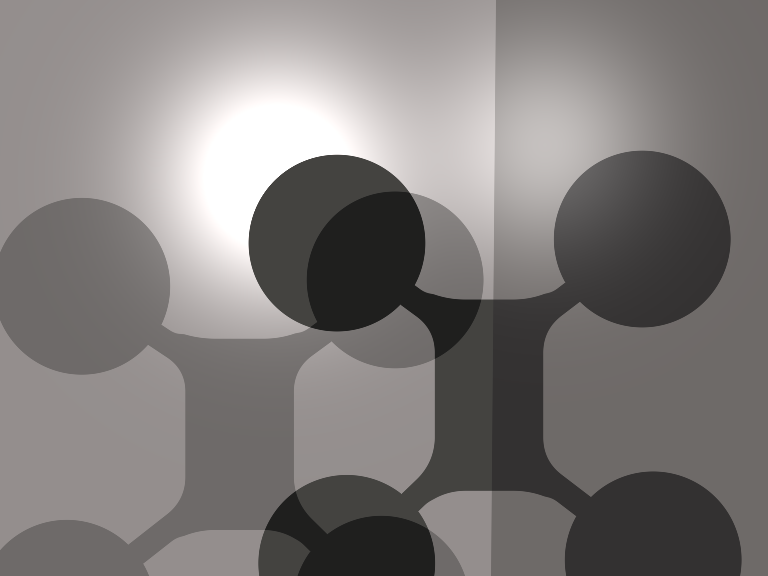
This background is drawn by a Shadertoy shader. Its source:

```glsl
// Two overlapping jointed frames of discs and arms on a softly lit, two-toned wall.

const float DISC_RADIUS = 0.1535;
const float ARM_RADIUS = 0.021;
const float FILLET = 0.032;
const vec2 BODY_HALF = vec2(0.0942, 0.166);
const vec2 ARM_ROOT = vec2(0.068, 0.120);

const vec3 LEFT_WALL = vec3(0.580, 0.558, 0.554);
const vec3 RIGHT_WALL = vec3(0.432, 0.415, 0.408);
const vec3 PALE_FRAME = vec3(0.430, 0.415, 0.410);
const vec3 DARK_FRAME_LEFT = vec3(0.265, 0.262, 0.252);
const vec3 DARK_FRAME_RIGHT = vec3(0.200, 0.192, 0.192);
const vec3 OVERLAP = vec3(0.120, 0.120, 0.118);

float boxDistance(vec2 p, vec2 halfSize) {
    vec2 d = abs(p) - halfSize;
    return length(max(d, 0.0)) + min(max(d.x, d.y), 0.0);
}

float segmentDistance(vec2 p, vec2 a, vec2 b) {
    vec2 along = b - a;
    float t = clamp(dot(p - a, along) / dot(along, along), 0.0, 1.0);
    return length(p - a - along * t);
}

float smoothUnion(float a, float b, float k) {
    float h = max(k - abs(a - b), 0.0) / k;
    return min(a, b) - h * h * k * 0.25;
}

// A central block joined by four filleted arms to four discs.
// Disc order: lower left, lower right, upper left, upper right.
float frameDistance(vec2 p, vec2 center, vec2 discs[4]) {
    float joints = boxDistance(p - center, BODY_HALF);
    float discDistance = 1e3;
    for (int i = 0; i < 4; i++) {
        vec2 side = vec2(i % 2, i / 2) * 2.0 - 1.0;
        vec2 root = center + side * ARM_ROOT;
        float arm = segmentDistance(p, root, discs[i]) - ARM_RADIUS;
        joints = smoothUnion(joints, arm, FILLET);
        discDistance = min(discDistance, length(p - discs[i]) - DISC_RADIUS);
    }
    return min(joints, discDistance);
}

float coverage(float distanceToEdge, float pixel) {
    return 1.0 - smoothstep(-0.5 * pixel, 0.5 * pixel, distanceToEdge);
}

float glow(vec2 p, vec2 center, float spread, float strength) {
    vec2 d = (p - center) / spread;
    return strength * exp(-dot(d, d));
}

void mainImage(out vec4 fragColor, in vec2 fragCoord) {
    float pixel = 1.0 / iResolution.y;
    vec2 p = fragCoord * pixel;

    // Slightly leaning boundary between the two wall tones
    float edgeX = mix(0.8525, 0.861, p.y);
    float onRight = coverage(edgeX - p.x, pixel);

    // Lamp on the left wall, and a softer light straddling the boundary
    float lamp = glow(p, vec2(0.481, 0.691), 0.203, 0.655) * (1.0 - onRight);
    float softLight = glow(p, vec2(0.946, 0.748), 0.190, 0.340);
    float light = lamp + softLight;

    // Frame coverage
    vec2 paleDiscs[4] = vec2[4](
        vec2(0.116, -0.056), vec2(0.662, -0.049),
        vec2(0.142, 0.503), vec2(0.686, 0.514));
    vec2 darkDiscs[4] = vec2[4](
        vec2(0.602, 0.022), vec2(1.134, 0.028),
        vec2(0.585, 0.578), vec2(1.115, 0.585));
    float pale = coverage(frameDistance(p, vec2(0.416, 0.246), paleDiscs), pixel);
    float dark = coverage(frameDistance(p, vec2(0.849, 0.314), darkDiscs), pixel);

    // Each layer catches a different share of the light
    vec3 wall = mix(LEFT_WALL, RIGHT_WALL, onRight) + light;
    vec3 paleColor = PALE_FRAME + 0.55 * light;
    vec3 darkColor = mix(DARK_FRAME_LEFT, DARK_FRAME_RIGHT + 0.7 * softLight, onRight);

    vec3 color = mix(wall, paleColor, pale);
    color = mix(color, mix(darkColor, OVERLAP, pale), dark);
    fragColor = vec4(clamp(color, 0.0, 1.0), 1.0);
}
```
